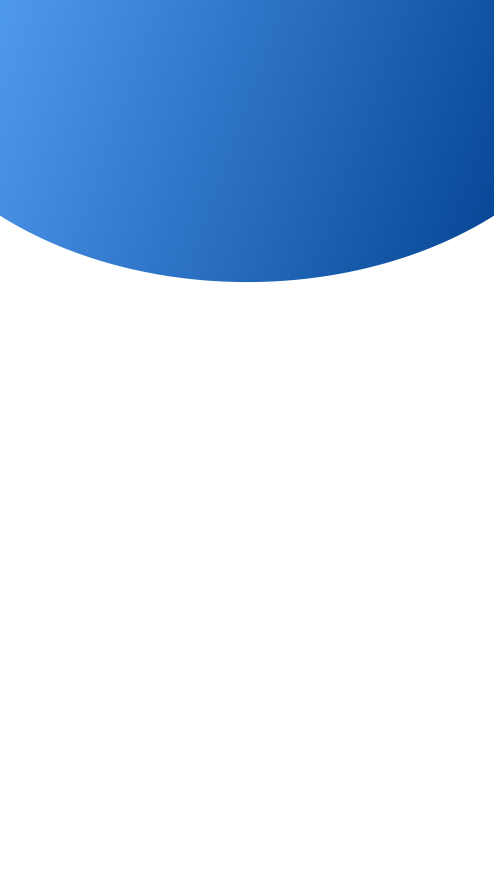
Write a Shadertoy shader that draws this background.

```glsl
// A white page topped by a broad blue dome that curves down from the upper edge.
// The dome is an ellipse wider than the canvas, drawn with a smoothed implicit
// distance and filled with a tilted linear gradient from light to deep blue.

const vec3 PAGE_WHITE = vec3(1.0);
const vec3 LIGHT_BLUE = vec3(0.31, 0.60, 0.93);
const vec3 DEEP_BLUE = vec3(0.03, 0.285, 0.595);

// Approximate signed distance to an ellipse, negative inside
float ellipseDistance(vec2 point, vec2 center, vec2 radii) {
    vec2 offset = point - center;
    float level = length(offset / radii);
    float slope = length(offset / (radii * radii));
    return level * (level - 1.0) / max(slope, 0.0001);
}

// Linear blend along an axis, reaching the end colour after the given span
vec3 linearGradient(vec2 point, vec2 axis, float span, vec3 start, vec3 end) {
    return mix(start, end, clamp(dot(point, axis) / span, 0.0, 1.0));
}

// Coverage of a shape, softened over one pixel
float coverage(float signedDistance, float pixel) {
    return clamp(0.5 - signedDistance / pixel, 0.0, 1.0);
}

void mainImage(out vec4 fragColor, in vec2 fragCoord) {
    // Canvas widths, measured from the upper left with y running downward
    float pixel = 1.0 / iResolution.x;
    vec2 point = vec2(fragCoord.x, iResolution.y - fragCoord.y) * pixel;

    // Dome shape and fill
    float dome = ellipseDistance(point, vec2(0.5, 0.043), vec2(0.75, 0.528));
    vec3 domeColor = linearGradient(point, vec2(1.0, 0.36), 1.157, LIGHT_BLUE, DEEP_BLUE);

    vec3 color = mix(PAGE_WHITE, domeColor, coverage(dome, pixel));
    fragColor = vec4(color, 1.0);
}
```
